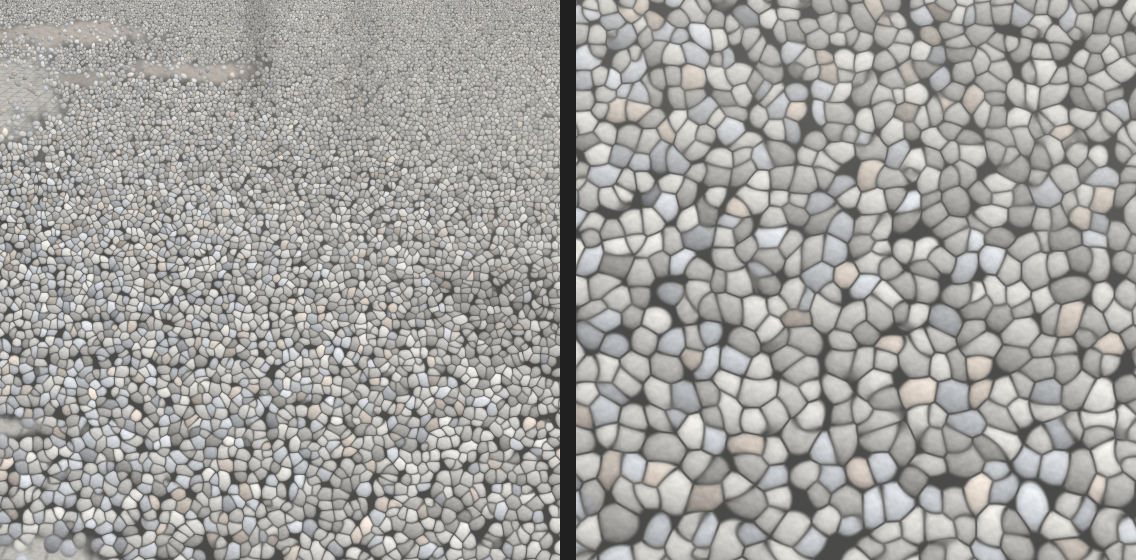
Left: the whole. Right: its middle third, enlarged.
Write a Shadertoy shader that draws this texture.

```glsl
// Grey river gravel receding over a yard, with dusty, sandy and paved bare spots.
// Cellular noise on rows that shrink towards a horizon gives the pebbles;
// layered sines vary the dust, the light and the outlines of the bare spots.

const float HORIZON = 1.2;        // height at which pebbles would vanish
const float PEBBLE = 0.0200;      // pebble size per unit below the horizon
const float JITTER = 0.85;
const float MAX_RADIUS = 0.74;    // pebble radius limit, in cells
const float SIZE_SPREAD = 0.24;   // how far large pebbles push small ones
const vec2 LIGHT_DIR = vec2(0.35, 0.94);
const vec3 GAP = vec3(0.29, 0.29, 0.285);
const vec3 JOINT = vec3(0.43, 0.425, 0.415);
const vec3 DUST = vec3(0.70, 0.69, 0.67);
const vec3 SAND = vec3(0.72, 0.69, 0.66);
const vec3 PAVING = vec3(0.74, 0.73, 0.71);
const vec3 WARM = vec3(1.04, 0.99, 0.94);
const vec3 COOL = vec3(0.975, 0.99, 1.01);
const vec3 NEUTRAL = vec3(1.01, 1.0, 0.98);

vec4 hash4(vec2 p) {
    vec4 q = fract(p.xyxy * vec4(0.1031, 0.1030, 0.0973, 0.1099));
    q += dot(q, q.wzxy + 33.33);
    return fract((q.xxyz + q.yzzw) * q.zywx);
}

// Layered sines, roughly -1 to 1
float waves(vec2 p) {
    float sum = 0.0, amp = 0.5;
    for (int i = 0; i < 4; i++) {
        sum += amp * sin(p.x + 1.7 * sin(p.y)) * cos(p.y - 0.8 * sin(p.x));
        p = mat2(1.5, 1.1, -1.1, 1.5) * p + 2.3;
        amp *= 0.6;
    }
    return sum;
}

float blob(vec2 p, vec2 center, vec2 radius, float wobble) {
    return 1.0 - smoothstep(0.4, 1.2, length((p - center) / radius) + 0.45 * wobble);
}

// x: sand, y: paving
vec2 bareGround(vec2 p) {
    float w = waves(p * 32.0);
    float sand = blob(p, vec2(0.12, 0.94), vec2(0.20, 0.027), w);
    sand = max(sand, blob(p, vec2(0.35, 0.872), vec2(0.15, 0.024), w));
    sand = max(sand, 0.8 * blob(p, vec2(0.14, 0.862), vec2(0.08, 0.022), w));
    float paving = blob(p, vec2(0.01, 0.83), vec2(0.12, 0.10), w);
    paving = max(paving, blob(p, vec2(0.0, 0.235), vec2(0.08, 0.022), w));
    paving = max(paving, blob(p, vec2(0.05, 0.0), vec2(0.15, 0.045), w));
    return vec2(sand, paving);
}

vec3 groundColor(vec2 p, vec2 bare, vec3 gap) {
    float grain = 0.05 * waves(p * 260.0);
    vec2 tile = vec2(p.x - 0.45 * p.y, p.y + 0.12 * p.x) / (0.027 * (HORIZON - p.y) / 0.4);
    vec2 joint = abs(fract(tile) - 0.5);
    float line = smoothstep(0.43, 0.49, max(joint.x, joint.y));
    vec3 paved = PAVING * (1.0 - 0.15 * line);
    return mix(mix(gap, SAND + grain, bare.x), paved + grain, bare.y);
}

vec3 gravel(vec2 p) {
    float row0 = floor(-log((HORIZON - p.y) / HORIZON) / PEBBLE);
    float nearest = 9.0, second = 9.0;
    vec2 toCenter = vec2(0.0), id = vec2(0.0);

    // Nearest two pebbles, each a randomly turned ellipse
    for (int j = -1; j <= 1; j++) {
        float row = row0 + float(j);
        float size = HORIZON * PEBBLE * exp(-(row + 0.5) * PEBBLE);
        float shift = hash4(vec2(row + 40.0, 7.0)).x;
        float col0 = floor(p.x / size + shift);
        for (int i = -1; i <= 1; i++) {
            vec2 cell = vec2(col0 + float(i), row);
            vec4 rnd = hash4(cell + 50.0);
            vec4 kind = hash4(cell + 171.0);
            vec2 jit = (rnd.xy - 0.5) * JITTER + 0.5;
            vec2 center = vec2((cell.x + jit.x - shift) * size,
                               HORIZON * (1.0 - exp(-(row + jit.y) * PEBBLE)));
            vec2 bare = bareGround(center);
            if (max(bare.x, bare.y) * 0.85 > kind.x) continue;
            vec2 d = (p - center) / size;
            float turn = 6.2832 * rnd.z;
            vec2 q = mat2(cos(turn), -sin(turn), sin(turn), cos(turn)) * d;
            float stretch = mix(1.0, 1.35, rnd.w);
            float dist = length(q * vec2(stretch, 1.0 / stretch));
            dist += SIZE_SPREAD * (kind.y - 0.5);
            if (dist < nearest) {
                second = nearest;
                nearest = dist;
                toCenter = d;
                id = cell;
            } else {
                second = min(second, dist);
            }
        }
    }

    // Pebble colour, domed light and dark joints
    vec4 rnd = hash4(id + 311.0);
    float rim = min(second - nearest, MAX_RADIUS - nearest);
    float grey = mix(0.57, 0.91, 0.5 * (rnd.x + rnd.y));
    grey += 0.06 * (rnd.z - 0.5) + 0.17 * dot(toCenter, LIGHT_DIR);
    grey *= mix(0.84, 1.03, smoothstep(0.0, 0.4, rim));
    grey += 0.04 * waves(toCenter * 7.0 + rnd.xy * 40.0);
    float coolShare = 0.45 - 0.35 * p.x - 0.2 * p.y;
    vec3 tint = rnd.w > 0.93 ? WARM : (rnd.w < coolShare ? COOL : NEUTRAL);
    vec2 bare = bareGround(p);
    vec3 gap = mix(JOINT, GAP, smoothstep(0.42, 0.68, nearest));
    vec3 color = mix(groundColor(p, bare, gap), grey * tint, smoothstep(-0.02, 0.17, rim));

    // Dust softens the far gravel; broad patches and soft shadows
    float broad = waves(p * vec2(7.0, 9.0));
    float dust = smoothstep(0.4, 1.0, p.y + 0.25 * (p.x - 0.5) + 0.12 * broad);
    color = mix(color, DUST, 0.45 * dust * (1.0 - max(bare.x, bare.y)));
    float shadow = 0.14 * exp(-pow((p.x - 0.46) / 0.028, 2.0)) * smoothstep(0.76, 0.88, p.y);
    shadow += 0.07 * exp(-pow((p.x - 0.65) / 0.035, 2.0)) * smoothstep(0.6, 0.85, p.y);
    shadow += 0.09 * blob(p, vec2(0.93, 0.45), vec2(0.2, 0.11), broad);
    return color * (1.0 + 0.03 * broad) * (1.0 - shadow);
}

void mainImage(out vec4 fragColor, in vec2 fragCoord) {
    vec3 sum = vec3(0.0);
    for (int k = 0; k < 4; k++) {
        vec2 offset = vec2(k % 2, k / 2) * 0.5 - 0.25;
        sum += gravel((fragCoord + offset) / iResolution.xy);
    }
    fragColor = vec4(sum / 4.0, 1.0);
}
```
